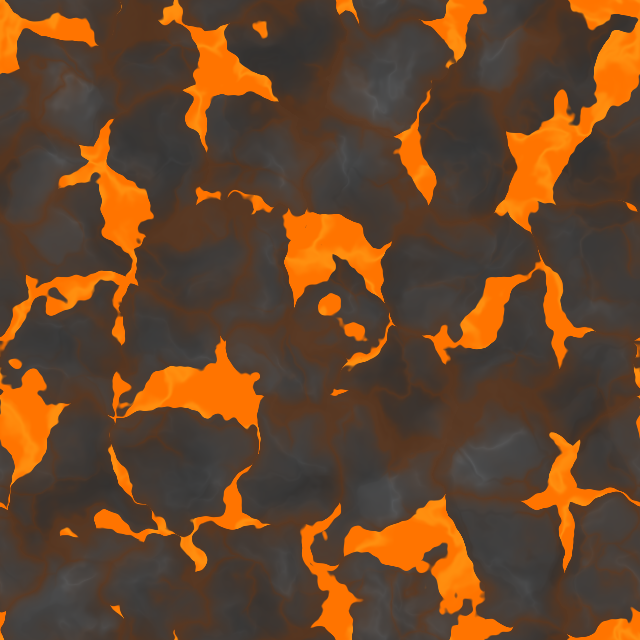
Write a WebGL 1 fragment shader that draws this texture.

```glsl
precision highp float;
uniform vec2 u_resolution;

#define ROCKS 6.0          // rocks across the tile
#define FACETS 11.0        // facets across the tile
#define JITTER 0.8         // irregularity of the cells
#define WARP 0.075         // raggedness of the rock outlines
#define LAVA_WIDTH 0.0     // mean half width of the channels
#define LAVA_VARIATION 0.8 // how much channels open and close
#define POOLING 0.4        // widening where channels meet
#define VEIN_GLOW 0.62
#define WISP_LIGHT 0.075

vec2 hash2(vec2 p) {
  return fract(sin(vec2(dot(p, vec2(127.1, 311.7)),
                        dot(p, vec2(269.5, 183.3)))) * 43758.5453);
}

// Gradient noise that wraps after "period" lattice cells
float corner(vec2 cell, vec2 offset, vec2 f, float period, float seed) {
  vec2 gradient = hash2(mod(cell + offset, period) + seed) * 2.0 - 1.0;
  return dot(gradient, f - offset);
}

float noise(vec2 p, float period, float seed) {
  vec2 i = floor(p), f = fract(p);
  vec2 u = f * f * f * (f * (f * 6.0 - 15.0) + 10.0);
  vec2 e = vec2(1.0, 0.0);
  return mix(mix(corner(i, e.yy, f, period, seed), corner(i, e.xy, f, period, seed), u.x),
             mix(corner(i, e.yx, f, period, seed), corner(i, e.xx, f, period, seed), u.x), u.y);
}

float fbm(vec2 uv, float period, float seed) {
  float sum = 0.0, amplitude = 1.0;
  for (int octave = 0; octave < 4; octave++) {
    sum += amplitude * noise(uv * period, period, seed);
    amplitude *= 0.45;
    period *= 2.0;
    seed += 7.3;
  }
  return sum;
}

vec2 cellPoint(vec2 cell, float period, float seed) {
  return 0.5 + JITTER * (hash2(mod(cell, period) + seed) - 0.5);
}

// Wrapping Voronoi: x = distance to edge, y = distance to centre, z = cell value
vec3 voronoi(vec2 uv, float period, float seed) {
  vec2 i = floor(uv * period), f = fract(uv * period);
  vec2 nearest = vec2(0.0), nearestCell = vec2(0.0);
  float best = 9.0, edge = 9.0;
  for (int y = -1; y <= 1; y++)
    for (int x = -1; x <= 1; x++) {
      vec2 g = vec2(float(x), float(y));
      vec2 r = g + cellPoint(i + g, period, seed) - f;
      float d = dot(r, r);
      if (d < best) { best = d; nearest = r; nearestCell = g; }
    }
  for (int y = -2; y <= 2; y++)
    for (int x = -2; x <= 2; x++) {
      vec2 g = nearestCell + vec2(float(x), float(y));
      vec2 r = g + cellPoint(i + g, period, seed) - f;
      vec2 across = r - nearest;
      if (dot(across, across) > 0.0001)
        edge = min(edge, dot(0.5 * (r + nearest), normalize(across)));
    }
  return vec3(edge, sqrt(best), hash2(mod(i + nearestCell, period) + seed + 3.7).x);
}

void main() {
  vec2 uv = gl_FragCoord.xy / u_resolution;
  vec2 warp = WARP * vec2(fbm(uv, 9.0, 11.0), fbm(uv, 9.0, 47.0));
  vec3 rock = voronoi(uv + warp, ROCKS, 5.0);
  vec3 facet = voronoi(uv + warp * 1.3, FACETS, 83.0);

  // Lava fills the gaps between rocks, opening and closing along them
  float width = LAVA_WIDTH + LAVA_VARIATION * fbm(uv, 5.0, 29.0);
  float level = width - rock.x + POOLING * (rock.y - 0.52);
  float blur = 1.2 * ROCKS / u_resolution.y;
  float lavaMask = smoothstep(-blur, blur, level);

  // Smoky stone with faint overlapping facets
  float facetTone = (facet.z - 0.5) * smoothstep(0.0, 0.08, facet.x);
  float smoke = 0.38 + 0.75 * fbm(uv + warp, 6.0, 61.0)
              + 0.3 * facetTone + 0.25 * (rock.z - 0.5);
  vec3 stone = mix(vec3(0.195, 0.195, 0.195), vec3(0.30, 0.305, 0.31), clamp(smoke, 0.0, 1.0));

  // Pale wisps
  float ridge = 1.0 - min(abs(fbm(uv + warp * 0.6, 8.0, 97.0)) * 3.5, 1.0);
  float wisp = pow(ridge, 4.0) * smoothstep(0.05, 0.3, rock.x);
  stone += WISP_LIGHT * wisp * smoke * vec3(0.9, 1.0, 1.08);

  // Brown heat in closed gaps and finer cracks
  float patches = smoothstep(-0.25, 0.3, fbm(uv, 7.0, 131.0));
  float heat = exp(-rock.x * 9.0) + 0.75 * patches * exp(-facet.x * 12.0) + 0.15 * patches;
  stone = mix(stone, vec3(0.41, 0.205, 0.07), VEIN_GLOW * min(heat, 1.0));

  // Molten orange with soft bright streaks
  float flow = abs(fbm(uv + warp * 0.8, 7.0, 173.0));
  float streak = 1.0 - smoothstep(0.0, 0.14, flow);
  vec3 lava = mix(vec3(1.0, 0.455, 0.0), vec3(1.0, 0.56, 0.06), streak * streak);

  gl_FragColor = vec4(mix(stone, lava, lavaMask), 1.0);
}
```
